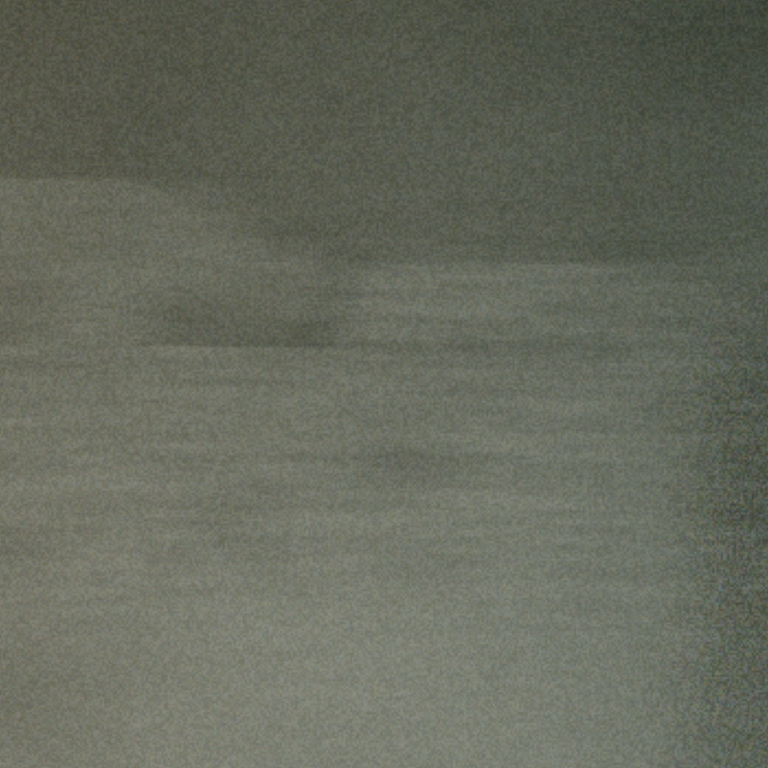
Give the GLSL for this texture, as a WebGL 1 fragment shader.

```glsl
precision highp float;
// Dim grey-green painted wall with horizontal brush streaks, soft shadows and fine grain.
uniform vec2 u_resolution;

float hash(vec2 p) {
  vec3 q = fract(vec3(p.xyx) * 0.1031);
  q += dot(q, q.yzx + 33.33);
  return fract((q.x + q.y) * q.z);
}

// Value noise in 0..1
float noise(vec2 p) {
  vec2 i = floor(p);
  vec2 f = fract(p);
  f = f * f * (3.0 - 2.0 * f);
  return mix(mix(hash(i), hash(i + vec2(1.0, 0.0)), f.x),
             mix(hash(i + vec2(0.0, 1.0)), hash(i + vec2(1.0, 1.0)), f.x), f.y);
}

float fbm(vec2 p) {
  float sum = 0.0;
  float weight = 0.5;
  for (int i = 0; i < 4; i++) {
    sum += weight * noise(p);
    p = p * 2.03 + 17.3;
    weight *= 0.5;
  }
  return sum / 0.9375;
}

// 1 inside the interval a..b, fading over the width s
float band(float x, float a, float b, float s) {
  return smoothstep(a - s, a + s, x) * (1.0 - smoothstep(b - s, b + s, x));
}

// Soft elliptical spot
float spot(vec2 p, vec2 center, vec2 radius) {
  vec2 d = (p - center) / radius;
  return exp(-dot(d, d));
}

// Large patches of light and shadow
float wallTone(vec2 p) {
  float wobble = fbm(p * vec2(5.0, 30.0)) - 0.5;
  vec2 q = p + vec2(0.05, 0.004) * wobble;
  float tone = mix(0.492, 0.424, smoothstep(0.1, 0.75, p.y));

  // Upper shadow: its lower edge steps down towards the right
  float edge = mix(0.768, 0.657, smoothstep(0.16, 0.47, q.x));
  float softness = 0.005 + 0.055 * band(q.x, 0.24, 0.42, 0.06)
                 + 0.06 * smoothstep(0.75, 0.95, q.x);
  tone -= 0.058 * smoothstep(edge - softness, edge + softness, q.y);
  tone -= 0.02 * smoothstep(0.65, 1.0, p.y) * smoothstep(0.1, 1.0, p.x);
  tone -= 0.022 * smoothstep(0.75, 1.0, p.y);

  // Slanted shadow ending in a crisp horizontal edge
  float slant = p.x - 0.35 * (p.y - 0.6);
  tone -= 0.025 * band(slant, 0.4, 0.462, 0.016) * band(p.y, 0.553, 0.67, 0.012);
  float wedge = smoothstep(0.546, 0.552, q.y) * (1.0 - smoothstep(0.555, 0.625, q.y));
  tone -= 0.055 * wedge * band(q.x, 0.19, 0.45, 0.06);
  tone -= 0.032 * spot(q, vec2(0.68, 0.548), vec2(0.22, 0.012));
  tone -= 0.022 * spot(q, vec2(0.55, 0.51), vec2(0.1, 0.05));
  tone += 0.012 * spot(p, vec2(0.3, 0.48), vec2(0.22, 0.07));

  // Rubbed marks and lighter centre
  tone -= 0.037 * spot(q, vec2(0.52, 0.4), vec2(0.1, 0.028));
  tone -= 0.024 * spot(q, vec2(0.29, 0.32), vec2(0.07, 0.045));
  tone -= 0.024 * spot(q, vec2(0.56, 0.25), vec2(0.08, 0.03));
  tone -= 0.03 * spot(q, vec2(0.0, 0.28), vec2(0.1, 0.03));
  tone -= 0.05 * spot(q, vec2(0.0, 0.07), vec2(0.13, 0.1));
  tone += 0.022 * spot(p, vec2(0.48, 0.12), vec2(0.32, 0.2));

  // Shade along the right side
  float low = 1.0 - smoothstep(0.35, 0.75, p.y);
  tone -= 0.09 * smoothstep(0.83, 1.0, q.x) * low;
  tone -= 0.025 * smoothstep(0.6, 1.0, p.x);
  return tone - 0.012;
}

void main() {
  vec2 p = gl_FragCoord.xy / u_resolution;
  float tone = wallTone(p);

  // Brush streaks, clearest in the middle
  vec2 bend = vec2(0.0, 0.012 * noise(p * vec2(4.0, 6.0)));
  float streaks = fbm((p + bend) * vec2(8.0, 85.0)) - 0.5;
  float brushed = 0.2 + 0.8 * band(p.y, 0.2, 0.7, 0.12);
  tone += 0.075 * streaks * brushed;
  tone += 0.035 * (fbm(p * vec2(6.0, 5.0) + 8.0) - 0.5);

  // Fine grain, stronger in the right-hand shade
  float rough = smoothstep(0.84, 0.96, p.x + 0.05 * (fbm(p * 12.0) - 0.5))
              * (1.0 - smoothstep(0.4, 0.7, p.y));
  float grain = 0.8 * noise(p * 350.0) + 0.4 * noise(p * 210.0 + 41.0) - 0.6;
  tone += grain * (0.084 + 0.05 * rough);

  // Warm on the left, cooler to the right, with faint colour speckle
  vec3 tint = mix(vec3(0.002, 0.005, -0.05), vec3(-0.02, 0.005, -0.04), p.x);
  vec3 speckle = vec3(noise(p * 230.0 + 11.0), noise(p * 230.0 + 57.0),
                      noise(p * 230.0 + 93.0)) - 0.5;
  vec3 color = vec3(tone) + tint + speckle * vec3(0.028, 0.014, 0.038) * (1.0 + rough);
  gl_FragColor = vec4(clamp(color, 0.0, 1.0), 1.0);
}
```
